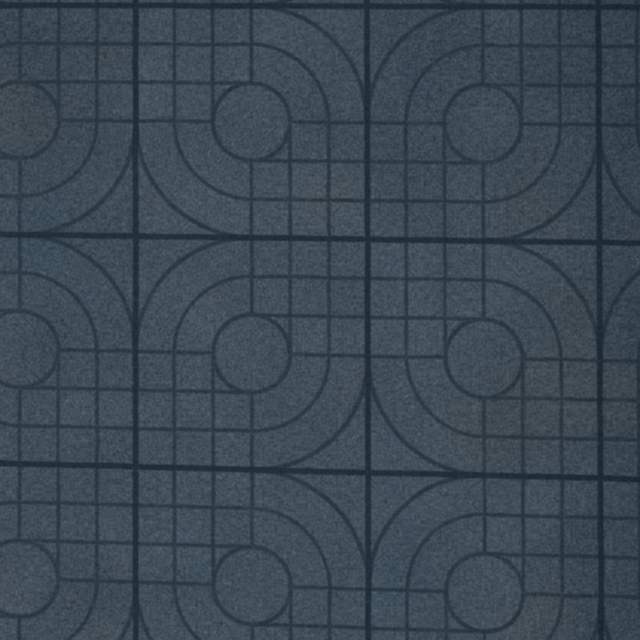
This pattern is drawn by a three.js fragment shader. Its source:

```glsl
varying vec2 vUv;

// Layout, in canvas units measured from the top left
const vec2 FIRST_CORNER = vec2(0.212, 0.008);
const vec2 TILE_SIZE = vec2(0.3613, 0.358);
const vec2 TILE_STRETCH = vec2(0.0025, 0.011);
const float ROW_TILT = 0.003;

// Line work, in tile units
const float CELLS = 6.0;
const float EDGE_HALF = 0.0125;
const float RING_HALF = 0.0095;
const float GRID_HALF = 0.0080;
const float SOFTNESS = 0.0065;
const float WOBBLE = 0.004;

// Colours and surface
const vec3 SLATE = vec3(0.252, 0.302, 0.342);
const vec3 GROOVE = vec3(0.160, 0.212, 0.252);
const vec3 EDGE = vec3(0.128, 0.180, 0.220);
const vec3 TINT = vec3(0.030, -0.004, -0.026);
const float GRAIN = 0.085;
const float MOTTLE = 0.050;
const float TILE_VARIATION = 0.010;

vec2 hash2(vec2 p) {
  vec2 h = vec2(dot(p, vec2(127.1, 311.7)), dot(p, vec2(269.5, 183.3)));
  return fract(sin(h) * 43758.55) * 2.0 - 1.0;
}

float gradientNoise(vec2 p) {
  vec2 i = floor(p);
  vec2 f = fract(p);
  vec2 w = f * f * f * (f * (f * 6.0 - 15.0) + 10.0);
  vec2 e = vec2(0.0, 1.0);
  float low = mix(dot(hash2(i), f), dot(hash2(i + e.yx), f - e.yx), w.x);
  float high = mix(dot(hash2(i + e), f - e), dot(hash2(i + e.yy), f - e.yy), w.x);
  return mix(low, high, w.y);
}

float fbm(vec2 p) {
  float sum = 0.0;
  float weight = 0.6;
  for (int i = 0; i < 4; i++) {
    sum += weight * gradientNoise(p);
    p = p * 2.03 + 17.3;
    weight *= 0.55;
  }
  return sum;
}

float stroke(float dist, float halfWidth) {
  return 1.0 - smoothstep(halfWidth - SOFTNESS, halfWidth + SOFTNESS, dist);
}

// Slightly skewed tile coordinates, rows counted downwards
vec2 tileSpace(vec2 p) {
  vec2 corner = FIRST_CORNER + vec2(0.0, ROW_TILT * p.x);
  return (p - corner) / (TILE_SIZE + TILE_STRETCH * p.yx);
}

// Central ring, two opposite quadrants of arcs, two of square grid
float grooves(vec2 q, float side) {
  float cell = 1.0 / CELLS;
  float r = length(q);
  float line = stroke(abs(r - cell), RING_HALF);
  float outside = smoothstep(cell - SOFTNESS, cell + SOFTNESS, r);

  vec2 axis = abs(q);
  vec2 grid = abs(fract(q * CELLS + 0.5) - 0.5) * cell;
  float arcs = max(stroke(abs(r - 2.0 * cell), GRID_HALF),
                   stroke(abs(r - 3.0 * cell), RING_HALF));
  float squares = stroke(min(grid.x, grid.y), GRID_HALF);
  float cross = stroke(min(axis.x, axis.y), GRID_HALF);
  float quadrant = q.x * q.y * side < 0.0 ? arcs : squares;
  return max(line, outside * max(quadrant, cross));
}

void main() {
  vec2 p = vec2(vUv.x, 1.0 - vUv.y);
  vec2 t = tileSpace(p);
  t += WOBBLE * vec2(gradientNoise(p * 14.0), gradientNoise(p * 14.0 + 31.0));
  vec2 id = floor(t);
  vec2 q = t - id - 0.5;
  float side = 1.0 - 2.0 * mod(id.x + id.y, 2.0);

  // Uneven light, mottling and fine grain
  float light = 0.014 * (0.5 - p.x) - 0.030 * smoothstep(0.75, 1.0, p.x);
  light += 0.014 * smoothstep(0.0, 0.3, p.y) - 0.010;
  float mottle = fbm(p * 7.0 + 4.0);
  float grain = gradientNoise(p * 210.0) + 0.6 * gradientNoise(p * 95.0 + 9.0);
  float fleck = smoothstep(0.38, 0.6, gradientNoise(p * 130.0 + 53.0));

  vec3 color = SLATE + light + MOTTLE * mottle;
  color += TILE_VARIATION * hash2(id + 5.0).x;
  color += TINT * fbm(p * 4.0 + 23.0);

  // Worn grooves, then the deeper tile edges
  float wear = clamp(0.88 + 0.5 * fbm(p * 18.0 + 71.0), 0.6, 1.0);
  float groove = grooves(q, side) * wear;
  float border = stroke(0.5 - max(abs(q.x), abs(q.y)), EDGE_HALF);
  color = mix(color, GROOVE + 0.5 * light, groove);
  color = mix(color, EDGE + 0.5 * light, border * mix(wear, 1.0, 0.6));

  float exposed = 1.0 - 0.55 * max(groove, border);
  color += exposed * (GRAIN * grain + 0.05 * fleck);
  gl_FragColor = vec4(color, 1.0);
}
```
